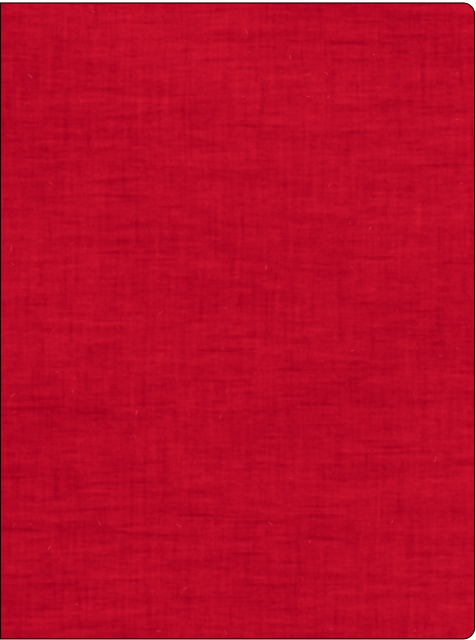
Give the GLSL for this texture, as a WebGL 2 fragment shader.

```glsl
#version 300 es
precision highp float;

uniform vec2 u_resolution;
out vec4 outColor;

const vec3 PAPER = vec3(1.0, 0.99, 0.99);
const vec3 EDGE_INK = vec3(0.17, 0.0, 0.01);
const vec3 RED_SHADE = vec3(0.71, 0.03, 0.147);
const vec3 RED_LIGHT = vec3(0.755, 0.052, 0.162);
const vec3 LINT = vec3(0.87, 0.25, 0.29);

vec3 hash3(vec2 cell, float seed) {
    vec3 q = fract(vec3(cell.xyx + seed * 7.31) * vec3(0.1031, 0.103, 0.0973));
    q += dot(q, q.yxz + 33.33);
    return fract((q.xxy + q.yzz) * q.zyx);
}

// Cellular noise: soft spots of random sign around jittered cell points
float cellNoise(vec2 p, float seed) {
    vec2 cell = floor(p);
    float total = 0.0;
    for (int y = -1; y <= 1; y++) {
        for (int x = -1; x <= 1; x++) {
            vec2 id = cell + vec2(x, y);
            vec3 rnd = hash3(id + 50.0, seed);
            vec2 away = p - id - rnd.xy;
            float falloff = max(1.0 - dot(away, away), 0.0);
            total += (rnd.z * 2.0 - 1.0) * falloff * falloff;
        }
    }
    return total;
}

// Slow bend that keeps the threads from running perfectly straight
vec2 bendThreads(vec2 p, float amount) {
    return p + amount * vec2(sin(p.y * 17.0 + sin(p.x * 9.0)),
                             sin(p.x * 13.0 + sin(p.y * 11.0)));
}

float weaveTone(vec2 p) {
    float tone = 0.0;
    tone += 0.34 * cellNoise(p * vec2(4.0, 8.0), 1.0);
    tone += 0.38 * cellNoise(p * vec2(7.0, 75.0), 2.0);
    tone += 0.50 * cellNoise(p * vec2(24.0, 190.0), 3.0);
    tone += 0.40 * cellNoise(p * vec2(70.0, 260.0), 4.0);
    tone += 0.42 * cellNoise(p * vec2(210.0, 18.0), 5.0);
    tone += 0.42 * cellNoise(p * vec2(270.0, 290.0), 6.0);
    return tone;
}

// Sparse thick yarns that read as darker dashes
float slubs(vec2 p, vec2 frequency, float seed) {
    return smoothstep(0.55, 1.1, cellNoise(p * frequency, seed));
}

float segmentDistance(vec2 p, vec2 halfSpan) {
    float along = clamp(dot(p, halfSpan) / dot(halfSpan, halfSpan), -1.0, 1.0);
    return length(p - halfSpan * along);
}

// Short pale fibres, at most one in each grid cell
float lintFibres(vec2 p, float density, float seed, float pixel) {
    vec2 grid = p * density;
    vec2 id = floor(grid);
    vec3 place = hash3(id, seed);
    vec3 kind = hash3(id, seed + 1.0);
    vec2 local = (grid - id - mix(vec2(0.3), vec2(0.7), place.xy)) / density;
    float angle = kind.x * 3.14159;
    vec2 halfSpan = mix(0.0008, 0.0035, kind.y) * vec2(cos(angle), sin(angle));
    float stroke = 1.0 - smoothstep(0.0003, 0.0003 + pixel, segmentDistance(local, halfSpan));
    return stroke * step(0.84, place.z) * kind.z;
}

// Box whose right corners alone are rounded
float coverDistance(vec2 p, vec2 low, vec2 high, float radius) {
    vec2 offset = p - 0.5 * (low + high);
    float corner = offset.x > 0.0 ? radius : 0.0;
    vec2 q = abs(offset) - 0.5 * (high - low) + corner;
    return length(max(q, 0.0)) + min(max(q.x, q.y), 0.0) - corner;
}

vec3 clothColor(vec2 p, float aspect, float pixel) {
    vec2 thread = bendThreads(p, 0.0012);
    float tone = 0.57 + weaveTone(thread);
    tone -= 0.75 * slubs(thread, vec2(12.0, 150.0), 8.0);
    tone -= 0.50 * slubs(thread, vec2(160.0, 25.0), 9.0);
    tone += 0.22 * (p.x / aspect - 0.5) + 0.12 * (p.y - 0.5);
    vec3 color = RED_SHADE + (RED_LIGHT - RED_SHADE) * tone;
    return mix(color, LINT, 0.6 * lintFibres(p, 30.0, 11.0, pixel));
}

void main() {
    float pixel = 1.0 / u_resolution.y;
    float aspect = u_resolution.x * pixel;
    vec2 p = gl_FragCoord.xy * pixel;

    // Cloth panel, dark outline, pale surround
    float d = coverDistance(p, vec2(0.0, 0.0008), vec2(aspect - 0.0012, 0.9962), 0.019);
    vec3 color = clothColor(p, aspect, pixel);
    color = mix(color, EDGE_INK, smoothstep(-0.5, 0.5, (d + 0.0018) / pixel));
    color = mix(color, PAPER, smoothstep(-0.5, 0.5, d / pixel));
    outColor = vec4(clamp(color, 0.0, 1.0), 1.0);
}
```
